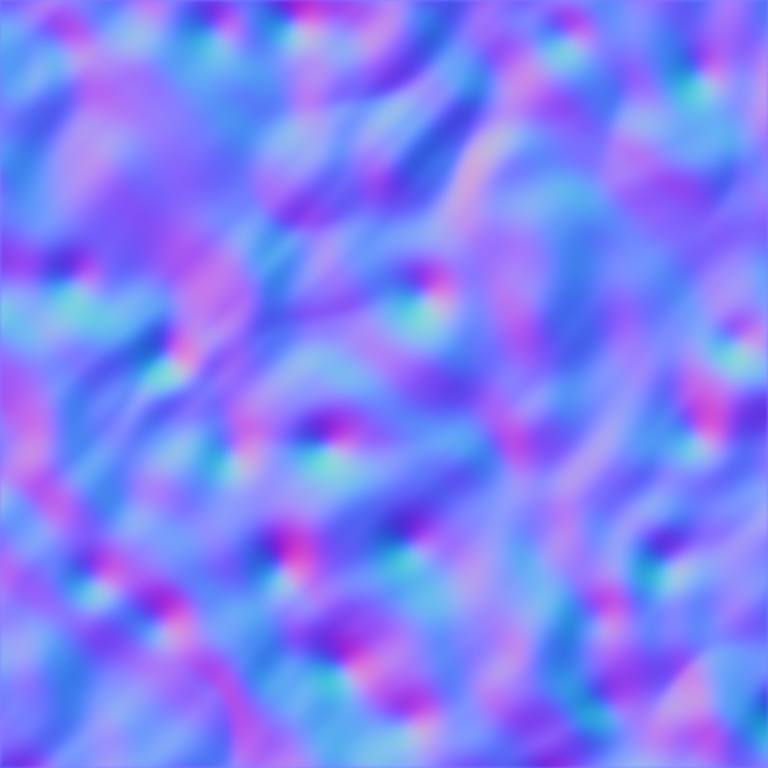
Write a Shadertoy shader that draws this texture map.

```glsl
// Tangent-space normal map of a soft, lumpy surface.
// A height field of swells, rounded ridges, bumps and scattered domes is
// differentiated, and its unit normal is packed into red, green and blue.

const float SWELL_FREQ = 5.6;     // cells across the canvas
const float RIDGE_FREQ = 4.8;
const float BUMP_FREQ = 11.0;
const float DOME_FREQ = 6.0;
const float SWELL_HEIGHT = 0.48;
const float RIDGE_HEIGHT = 0.55;
const float BUMP_HEIGHT = 0.27;
const float DOME_HEIGHT = 0.30;
const float DOME_SHARE = 0.55;    // share of cells that hold a dome
const float DOME_RADIUS = 0.14;   // in cells
const float RIDGE_ROUNDING = 0.09;
const float WARP_FREQ = 3.4;
const float WARP_AMOUNT = 0.045;
const vec2 GRAIN_SCALE = vec2(0.94, 1.06); // along and across the diagonal
const float RELIEF = 0.082;       // slope strength
const float SAMPLE_STEP = 0.007;  // wide difference keeps the slopes soft
const float RIM_WIDTH = 0.005;    // flat strip along the canvas edge
const float TAU = 6.2831853;

float hash(vec2 cell) {
    vec3 p = fract(cell.xyx * vec3(0.1031, 0.1030, 0.0973));
    p += dot(p, p.yzx + 33.33);
    return fract((p.x + p.y) * p.z);
}

// Contribution of one lattice corner: random unit gradient dot offset
float corner(vec2 cell, vec2 offset) {
    float angle = TAU * hash(cell);
    return dot(vec2(cos(angle), sin(angle)), offset);
}

float gradientNoise(vec2 p) {
    vec2 cell = floor(p);
    vec2 f = p - cell;
    vec2 w = f * f * f * (f * (f * 6.0 - 15.0) + 10.0);
    vec2 e = vec2(1.0, 0.0);
    float low = mix(corner(cell, f), corner(cell + e.xy, f - e.xy), w.x);
    float high = mix(corner(cell + e.yx, f - e.yx), corner(cell + e.xx, f - e.xx), w.x);
    return mix(low, high, w.y);
}

// Small round domes, at most one per jittered cell
float domes(vec2 p) {
    vec2 cell = floor(p);
    float sum = 0.0;
    for (int y = -1; y <= 1; y++)
    for (int x = -1; x <= 1; x++) {
        vec2 c = cell + vec2(x, y);
        vec2 center = c + 0.15 + 0.7 * vec2(hash(c + 17.0), hash(c + 43.0));
        vec2 r = (p - center) / DOME_RADIUS;
        float present = step(hash(c + 71.0), DOME_SHARE);
        sum += present * exp(-0.5 * dot(r, r));
    }
    return sum;
}

float surfaceHeight(vec2 p) {
    // Bend the domain, then stretch it along the rising diagonal
    vec2 bend = vec2(gradientNoise(p * WARP_FREQ + 51.3),
                     gradientNoise(p * WARP_FREQ + 87.9));
    vec2 q = p + WARP_AMOUNT * bend;
    q = GRAIN_SCALE * vec2(q.x + q.y, q.y - q.x) * 0.70711;

    float swell = gradientNoise(q * SWELL_FREQ + 13.7);
    float crease = gradientNoise(q * RIDGE_FREQ + 31.2);
    float ridge = -sqrt(crease * crease + RIDGE_ROUNDING * RIDGE_ROUNDING);
    float bump = gradientNoise(q * BUMP_FREQ + 67.4);
    return SWELL_HEIGHT * swell + RIDGE_HEIGHT * ridge + BUMP_HEIGHT * bump
         + DOME_HEIGHT * domes(p * DOME_FREQ + 5.0);
}

void mainImage(out vec4 fragColor, in vec2 fragCoord) {
    vec2 uv = fragCoord / iResolution.xy;
    vec2 p = fragCoord / iResolution.y;

    // Central differences of the height
    vec2 d = vec2(SAMPLE_STEP, 0.0);
    vec2 slope = vec2(surfaceHeight(p + d.xy) - surfaceHeight(p - d.xy),
                      surfaceHeight(p + d.yx) - surfaceHeight(p - d.yx));
    slope *= RELIEF / (2.0 * SAMPLE_STEP);

    // Level the outermost rim
    vec2 margin = min(uv, 1.0 - uv);
    slope *= smoothstep(-RIM_WIDTH, RIM_WIDTH, min(margin.x, margin.y));

    // Red faces right, green faces down, blue faces the viewer
    vec3 normal = normalize(vec3(-slope.x, slope.y, 1.0));
    fragColor = vec4(normal * 0.5 + 0.5, 1.0);
}
```
